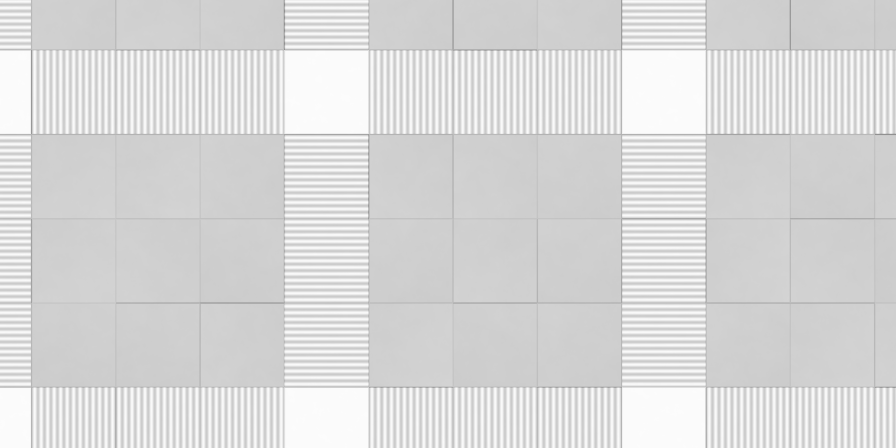
Give the GLSL for this pattern, as a Shadertoy shader.

```glsl
// Square floor tiles in a plaid: 3x3 blocks of plain grey tiles are parted by
// ribbed bands that cross at white tiles. Cell indices pick each tile's kind;
// hashes and layered sines vary the joints and the faint stone mottling.

const float TILE = 0.1882;                  // tile side, canvas height = 1
const vec2 ORIGIN = vec2(0.0703, 0.1354);   // lower left corner of one block
const float PERIOD = 4.0;                   // tiles per repeat
const float RIBS = 13.0;                    // ribs across a banded tile
const float JOINT_HALF = 0.008;             // half joint width, in tiles
const float TAU = 6.2831853;

const vec3 STONE = vec3(0.812);
const vec3 RIB_DARK = vec3(0.795);
const vec3 RIB_LIGHT = vec3(0.978);
const vec3 WHITE = vec3(0.985);

float hash(vec2 p) {
    vec3 q = fract(vec3(p.xyx) * 0.1031);
    q += dot(q, q.yzx + 33.33);
    return fract((q.x + q.y) * q.z);
}

// Smooth cloudy variation in about -1..1
float layeredSines(vec2 p) {
    float sum = 0.0;
    float gain = 0.5;
    for (int i = 0; i < 5; i++) {
        sum += gain * sin(p.x + 1.7 * sin(p.y)) * cos(p.y + 1.3 * sin(p.x));
        p = mat2(1.5, 1.1, -1.1, 1.5) * p + 2.3;
        gain *= 0.65;
    }
    return sum;
}

// Soft rounded ribs, fading to their mean when finer than the pixels
vec3 ribs(float t, float pixel) {
    float wave = -cos(TAU * RIBS * t);
    float contrast = 1.0 - smoothstep(0.4, 1.0, RIBS * pixel);
    return mix(RIB_DARK, RIB_LIGHT, 0.5 + 0.5 * wave * contrast);
}

// Share of a pixel covered by a line at distance d
float lineCoverage(float d, float halfWidth, float pixel) {
    float hi = min(d + 0.5 * pixel, halfWidth);
    float lo = max(d - 0.5 * pixel, -halfWidth);
    return clamp((hi - lo) / pixel, 0.0, 1.0);
}

// Joint darkness differs from edge to edge; block borders are firmer
float jointDepth(vec2 edge, float index) {
    float place = mod(index, PERIOD);
    float border = (place < 0.5 || place > 2.5) ? 0.06 : 0.0;
    return 0.05 + border + 0.2 * pow(hash(edge), 4.0);
}

vec3 tileColor(vec2 cell, vec2 f, float pixel) {
    bvec2 band = greaterThan(mod(cell, PERIOD), vec2(2.5));
    if (band.x && band.y) return WHITE;
    if (band.x) return ribs(f.y, pixel);
    if (band.y) return ribs(f.x, pixel);

    // Plain stone with its own tone, tilt and clouding
    float seed = hash(cell + 17.0);
    float tone = 0.012 * (seed - 0.5);
    float tilt = 0.014 * dot(f - 0.5, vec2(cos(TAU * seed), sin(TAU * seed)));
    float cloud = 0.006 * layeredSines(f * 5.0 + 40.0 * seed);
    return STONE + tone + tilt + cloud;
}

void mainImage(out vec4 fragColor, in vec2 fragCoord) {
    vec2 p = (fragCoord / iResolution.y - ORIGIN) / TILE;
    float pixel = 1.0 / (iResolution.y * TILE);
    vec2 cell = floor(p);
    vec3 color = tileColor(cell, p - cell, pixel);

    // Joints on the nearest vertical and horizontal edges
    vec2 nearest = floor(p + 0.5);
    vec2 d = abs(p - nearest);
    float upright = lineCoverage(d.x, JOINT_HALF, pixel)
        * jointDepth(vec2(nearest.x, cell.y) + 61.0, nearest.x);
    float level = lineCoverage(d.y, JOINT_HALF, pixel)
        * jointDepth(vec2(cell.x, nearest.y) + 137.0, nearest.y);
    color *= 1.0 - max(upright, level);

    // Very faint overall wear
    color += 0.003 * layeredSines(p * 9.0);
    fragColor = vec4(clamp(color, 0.0, 1.0), 1.0);
}
```
